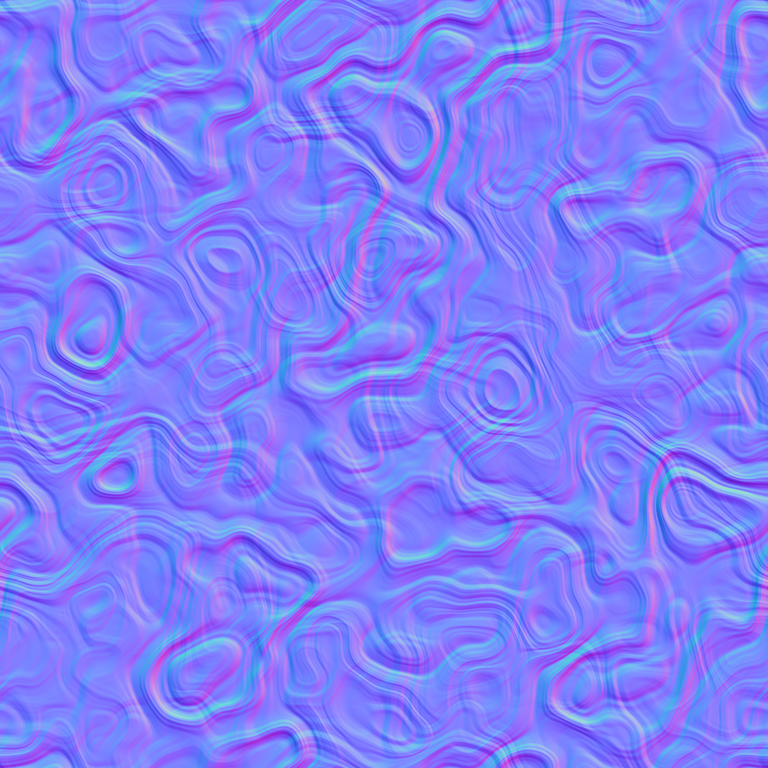
This texture map is drawn by a Shadertoy shader. Its source:

```glsl
// Tangent-space normal map of swirling, wood-like contour relief.
// Smooth tileable noise is fed through a rough 1D profile, which raises
// nested rings along its level lines; the slope becomes the normal colour.

// Sine-free hash: two values in 0..1 per lattice point.
vec2 hash2(vec2 p) {
    vec3 q = fract(p.xyx * vec3(0.1031, 0.1030, 0.0973));
    q += dot(q, q.yzx + 33.33);
    return fract((q.xx + q.yz) * q.zy);
}

// Gradient at one lattice corner, wrapped so the field tiles.
float corner(vec2 cell, vec2 offset, float period, float seed) {
    vec2 id = mod(cell, period) + seed;
    return dot(hash2(id) * 2.0 - 1.0, offset);
}

float gradientNoise(vec2 p, float period, float seed) {
    vec2 i = floor(p), f = p - i;
    vec2 u = f * f * f * (f * (f * 6.0 - 15.0) + 10.0);
    vec2 x = vec2(1, 0), y = vec2(0, 1);
    float low  = mix(corner(i, f, period, seed),
                     corner(i + x, f - x, period, seed), u.x);
    float high = mix(corner(i + y, f - y, period, seed),
                     corner(i + 1.0, f - 1.0, period, seed), u.x);
    return mix(low, high, u.y);
}

// Broad blobs and bends whose level lines guide the rings.
float flowField(vec2 p, float seed) {
    return gradientNoise(p * 5.0, 5.0, seed)
         + gradientNoise(p * 10.0, 10.0, seed + 31.0) * 0.5
         + gradientNoise(p * 20.0, 20.0, seed + 67.0) * 0.11;
}

// Random ridges along one axis, from wide bands to hairlines.
float ringProfile(float t, float seed) {
    float sum = 0.0, amplitude = 1.0;
    for (int octave = 0; octave < 4; octave++) {
        float i = floor(t), f = t - i;
        float a = hash2(vec2(i, seed)).x;
        float b = hash2(vec2(i + 1.0, seed)).x;
        sum += amplitude * mix(a, b, f * f * (3.0 - 2.0 * f));
        amplitude *= 0.42;
        t = t * 2.0 + 5.37;
        seed += 13.0;
    }
    return sum;
}

// Main rings crossed by a fainter, finer set.
float relief(vec2 p) {
    float bold = ringProfile(flowField(p, 11.0) * 7.0, 3.0);
    float faint = ringProfile(flowField(p + 0.37, 151.0) * 10.0, 83.0);
    return 0.0076 * (bold + 0.38 * faint);
}

void mainImage(out vec4 fragColor, in vec2 fragCoord) {
    vec2 p = fragCoord / iResolution.y;

    // Central differences also soften the finest lines.
    vec2 e = vec2(0.001, 0.0);
    vec2 slope = vec2(relief(p + e.xy) - relief(p - e.xy),
                      relief(p + e.yx) - relief(p - e.yx)) / (2.0 * e.x);

    // Vertical slopes are slightly stronger than horizontal ones.
    vec3 normal = normalize(vec3(-slope * vec2(0.95, 1.1), 1.0));
    fragColor = vec4(normal * 0.5 + 0.5, 1.0);
}
```
